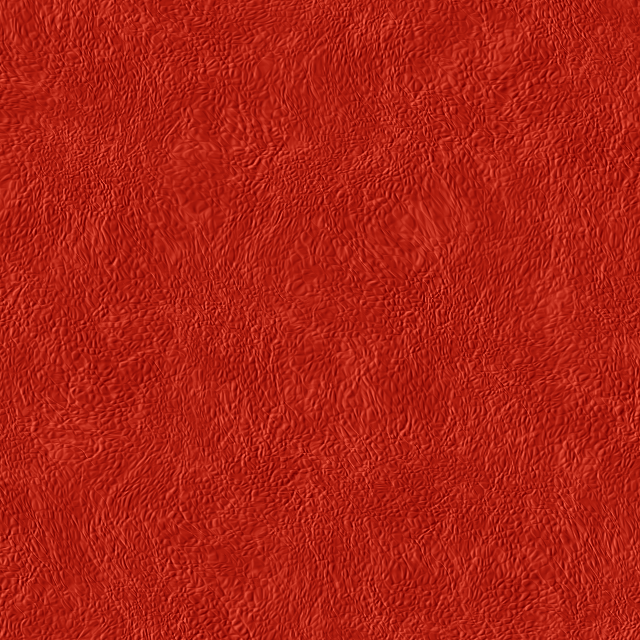
Write a Shadertoy shader that draws this texture.

```glsl
const vec3 SHADOW_RED = vec3(0.49, 0.02, 0.01);
const vec3 BASE_RED = vec3(0.685, 0.115, 0.06);
const vec3 LIT_RED = vec3(0.87, 0.29, 0.21);

vec2 hash2(vec2 cell) {
    uvec2 v = uvec2(ivec2(cell)) * uvec2(1597u, 3571u);
    uint n = (v.x ^ (v.y << 7)) + v.y * 7919u;
    n = (n ^ (n >> 15)) * 73244475u;
    n = (n ^ (n >> 15)) * 73244475u;
    n ^= n >> 16;
    return vec2(n & 65535u, n >> 16) / 65535.0;
}

float cornerSlope(vec2 cell, vec2 offset) {
    return dot(hash2(cell) * 2.0 - 1.0, offset);
}

float gradientNoise(vec2 p) {
    vec2 i = floor(p);
    vec2 f = p - i;
    vec2 u = f * f * f * (f * (f * 6.0 - 15.0) + 10.0);
    vec2 r = vec2(1.0, 0.0);
    float low = mix(cornerSlope(i, f), cornerSlope(i + r.xy, f - r.xy), u.x);
    float high = mix(cornerSlope(i + r.yx, f - r.yx), cornerSlope(i + r.xx, f - r.xx), u.x);
    return mix(low, high, u.y);
}

// Rounded pebble: zero at the cell border, one on the plateau
float pebble(vec2 p) {
    vec2 i = floor(p);
    vec2 f = p - i;
    float nearest = 8.0;
    float second = 8.0;
    for (int y = -1; y <= 1; y++) {
        for (int x = -1; x <= 1; x++) {
            vec2 cell = vec2(x, y);
            float d = length(cell + hash2(i + cell) - f);
            second = min(second, max(nearest, d));
            nearest = min(nearest, d);
        }
    }
    return smoothstep(0.0, 0.65, second - nearest);
}

// Long wavy fold, leaning by shear and broken up by a mask
float fold(vec2 p, float shear, vec2 scale, float seed) {
    vec2 q = vec2(p.x + shear * p.y, p.y) * scale + seed;
    float line = 1.0 - smoothstep(0.0, 0.11, abs(gradientNoise(q)));
    float mask = smoothstep(-0.12, 0.22, gradientNoise(p * vec2(21.0, 15.0) + seed * 3.0));
    return line * mask;
}

vec2 warp(vec2 p, float frequency, float amount) {
    vec2 q = p * frequency;
    return p + amount * vec2(gradientNoise(q + 17.3), gradientNoise(q + 71.9));
}

// Returns surface height and fold strength
vec2 leather(vec2 p) {
    vec2 q = warp(warp(p, 5.0, 0.07), 38.0, 0.010);
    float folds = 0.0;
    for (int k = 0; k < 3; k++) {
        float layer = float(k);
        float shear = (layer - 1.0) * 0.55 + 0.08;
        vec2 scale = vec2(36.0 + 5.0 * layer, 12.0 + 2.0 * layer);
        folds = max(folds, fold(q, shear, scale, 31.7 + 43.1 * layer));
    }
    float grain = pebble(q * vec2(122.0, 98.0));
    float mottle = gradientNoise(q * vec2(165.0, 120.0) + 9.4);
    return vec2(0.75 * grain + 0.7 * mottle - 0.65 * folds, folds);
}

vec3 leatherColor(float tone) {
    vec3 dark = mix(SHADOW_RED, BASE_RED, clamp(tone + 1.0, -0.25, 1.0));
    return dark + (LIT_RED - BASE_RED) * clamp(tone, 0.0, 1.4);
}

void mainImage(out vec4 fragColor, in vec2 fragCoord) {
    vec2 uv = fragCoord / min(iResolution.x, iResolution.y);

    // Relief from a light low on the left
    vec2 lightStep = 0.0014 * normalize(vec2(-1.0, 0.45));
    vec2 lit = leather(uv - lightStep);
    vec2 shaded = leather(uv + lightStep);
    float relief = lit.x - shaded.x;
    float folds = 0.5 * (lit.y + shaded.y);

    // Slow changes in grain depth and dye
    float patches = gradientNoise(uv * 6.0 + 3.7) + 0.5 * gradientNoise(uv * 14.0 + 8.1);
    float depth = 1.0 + 0.55 * patches;
    float dye = 0.25 * gradientNoise(uv * 9.0 + 52.6);

    float tone = 1.15 * depth * relief + 0.38 * folds + dye - 0.10;
    fragColor = vec4(clamp(leatherColor(tone), 0.0, 1.0), 1.0);
}
```
